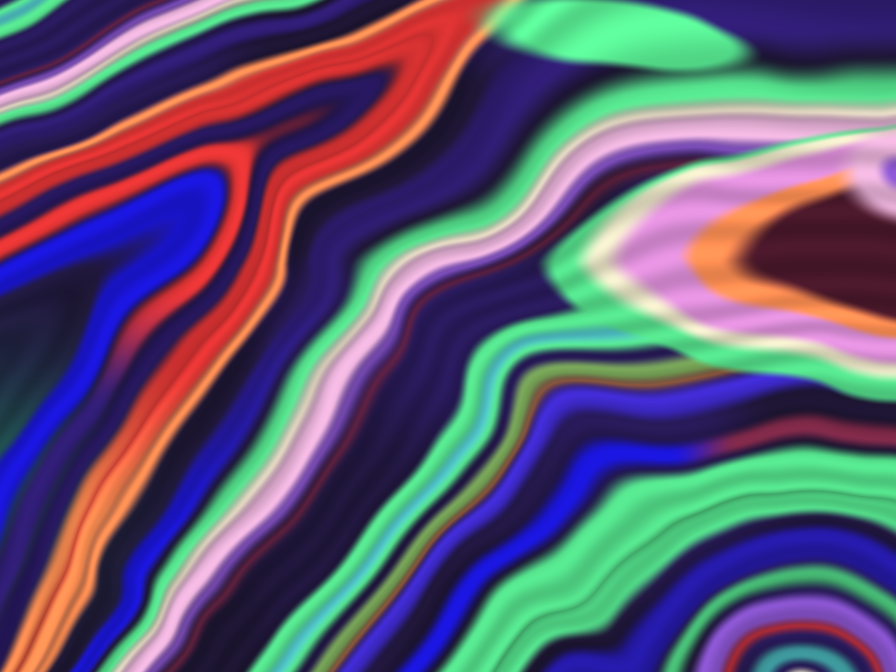
Write a Shadertoy shader that draws this background.

```glsl
// Marbled liquid: glossy ribbons of neon colour folding over a dark ground.
// One warped height field combines a diagonal flow, a chevron fold and a swirl;
// soft bands paint its levels, then two separate pools are laid on top.

#define WARP_AMOUNT 0.050
#define RIPPLE_AMOUNT 0.014
#define EDGE_SOFTNESS 0.009
#define KINK_AMOUNT 0.040
#define STREAK_AMOUNT 0.09
#define FOLD_ROUNDNESS 0.05

const vec3 NIGHT  = vec3(0.11, 0.08, 0.19);
const vec3 INDIGO = vec3(0.18, 0.11, 0.44);
const vec3 BLUE   = vec3(0.10, 0.08, 0.82);
const vec3 RED    = vec3(0.87, 0.20, 0.20);
const vec3 ORANGE = vec3(0.98, 0.55, 0.32);
const vec3 GREEN  = vec3(0.32, 0.85, 0.53);
const vec3 CYAN   = vec3(0.30, 0.74, 0.76);
const vec3 PINK   = vec3(0.89, 0.68, 0.83);
const vec3 VIOLET = vec3(0.52, 0.32, 0.78);
const vec3 CREAM  = vec3(0.90, 0.88, 0.76);
const vec3 MAROON = vec3(0.28, 0.09, 0.16);
const vec3 OLIVE  = vec3(0.45, 0.62, 0.33);

float hash(vec2 p) {
    p = fract(p * vec2(0.1031, 0.1137));
    p += dot(p, p.yx + 33.33);
    return fract((p.x + p.y) * p.x * 17.0);
}

float noise(vec2 p) {
    vec2 i = floor(p), f = fract(p);
    f = f * f * f * (f * (f * 6.0 - 15.0) + 10.0);
    return mix(mix(hash(i), hash(i + vec2(1, 0)), f.x),
               mix(hash(i + vec2(0, 1)), hash(i + vec2(1, 1)), f.x), f.y);
}

vec2 noise2(vec2 p) {
    return vec2(noise(p + 11.0), noise(p + 47.0)) - 0.5;
}

float smoothMax(float a, float b, float k) {
    return 0.5 * (a + b + sqrt((a - b) * (a - b) + k * k));
}

// Paints one soft-edged level of the field over the colour so far.
void band(inout vec3 col, vec3 paint, float f, float centre, float halfWidth) {
    float d = abs(f - centre) - halfWidth;
    col = mix(col, paint, smoothstep(EDGE_SOFTNESS, -EDGE_SOFTNESS, d));
}

float flowField(vec2 p) {
    // Diagonal flow that turns level on the right, with a kink half way along
    float along = dot(p, vec2(0.64, 0.77)) - 0.76;
    float flow = dot(p, vec2(0.77, -0.64)) + 0.2;
    flow -= 0.77 * (smoothMax(p.x - 0.85, 0.0, 0.1) - 0.02);
    flow += KINK_AMOUNT * sin(along * 18.0) * exp(-along * along * 16.0);
    flow += 0.2 * (min(p.y, 0.6) - 0.3) * smoothstep(0.34, 0.18, flow);
    // Left limb of the fold, then the swirl in the lower corner
    float limb = 1.3 * (dot(p, vec2(-0.4, 0.91)) - 0.5);
    float swirl = 1.03 - length((p - vec2(1.2, 0.0)) * vec2(0.8, 1.0));
    return smoothMax(smoothMax(flow, limb, FOLD_ROUNDNESS), swirl, 0.04);
}

vec3 ribbons(float f, vec2 p) {
    float cloud = noise(p * 4.0 + 5.0);
    vec3 col = mix(NIGHT, INDIGO, 0.65 * smoothstep(0.45, 0.9, cloud));
    col = mix(col, vec3(0.12, 0.30, 0.30), exp(-dot(p - vec2(0, 0.3), p - vec2(0, 0.3)) * 40.0));
    vec3 hot = mix(ORANGE, RED, smoothstep(0.22, 0.5, p.y));
    vec3 inner = mix(INDIGO, RED, smoothstep(0.4, 0.6, p.y));
    // Folded tongue
    band(col, BLUE, f, 0.062, 0.022);
    band(col, inner, f, 0.106, 0.016);
    band(col, INDIGO * 0.8, f, 0.137, 0.012);
    band(col, hot, f, 0.180, 0.026);
    band(col, RED * 0.72, f, 0.176, 0.002);
    band(col, ORANGE, f, 0.214, 0.009);
    // Pale ribbon
    band(col, mix(BLUE, INDIGO, smoothstep(0.2, 0.55, p.y)), f, 0.280, 0.016);
    band(col, GREEN, f, 0.322, 0.012);
    band(col, CREAM, f, 0.341, 0.008);
    band(col, PINK, f, 0.360, 0.015);
    band(col, VIOLET, f, 0.380, 0.006);
    band(col, MAROON * 1.4, f, 0.397, 0.004);
    // Green and olive ribbons
    band(col, GREEN, f, 0.525, 0.030);
    band(col, CYAN, f, 0.532, 0.009);
    band(col, OLIVE, f, 0.586, 0.012);
    band(col, ORANGE * 0.7, f, 0.600, 0.003);
    band(col, mix(BLUE, VIOLET, 0.35), f, 0.622, 0.013);
    // Arch and swirl
    band(col, mix(BLUE, MAROON * 1.7, smoothstep(1.0, 1.1, p.x)), f, 0.684, 0.013);
    band(col, GREEN, f, 0.755, 0.045);
    band(col, GREEN * 0.55, f, 0.768, 0.001);
    band(col, mix(INDIGO, BLUE, 0.5), f, 0.845, 0.022);
    band(col, GREEN * 0.85, f, 0.885, 0.010);
    band(col, VIOLET, f, 0.925, 0.016);
    band(col, RED * 0.8, f, 0.945, 0.005);
    band(col, CYAN * 0.75, f, 0.985, 0.013);
    band(col, CREAM, f, 1.035, 0.022);
    return col;
}

// Pointed pool on the right: green rim, pale and pink layers, dark heart.
void pool(inout vec3 col, vec2 p) {
    vec2 q = pow(abs(p - vec2(1.36, 0.60)) / vec2(0.55, 0.21), vec2(1.5));
    float depth = 1.0 - pow(q.x + q.y, 0.667);
    float layer = depth + 0.13 * smoothstep(0.54, 0.72, p.y);
    col = mix(col, GREEN, smoothstep(-0.03, 0.03, depth));
    float inside = smoothstep(0.0, 0.05, depth);
    col = mix(col, CREAM, inside * smoothstep(0.10, 0.19, layer));
    col = mix(col, PINK * vec3(0.95, 0.80, 1.0), inside * smoothstep(0.20, 0.28, layer));
    col = mix(col, ORANGE, inside * smoothstep(0.39, 0.45, layer));
    col = mix(col, MAROON, inside * smoothstep(0.50, 0.59, layer));
    float pearl = length((p - vec2(1.32, 0.73)) * vec2(0.8, 1.0));
    col = mix(col, PINK, smoothstep(0.085, 0.05, pearl));
    col = mix(col, VIOLET, smoothstep(0.035, 0.01, pearl));
}

void mainImage(out vec4 fragColor, in vec2 fragCoord) {
    vec2 p = fragCoord / iResolution.y;
    vec2 w = p + WARP_AMOUNT * noise2(p * 4.0);
    w += RIPPLE_AMOUNT * noise2(w * 11.0);
    float f = flowField(w);
    vec3 col = ribbons(f, w);
    // Tapered green splash near the top
    vec2 s = w - vec2(0.96, 0.94 - 0.15 * (w.x - 0.96));
    float splash = length(s / vec2(0.19, 0.055)) + 0.25 * s.x / 0.19;
    col = mix(col, GREEN * 1.08, smoothstep(1.1, 0.75, splash));
    pool(col, w);
    // Faint streaks that follow the flow
    col *= 1.0 + STREAK_AMOUNT * sin(f * 170.0 + 5.0 * noise(w * 3.0));
    fragColor = vec4(clamp(col, 0.0, 1.0), 1.0);
}
```
